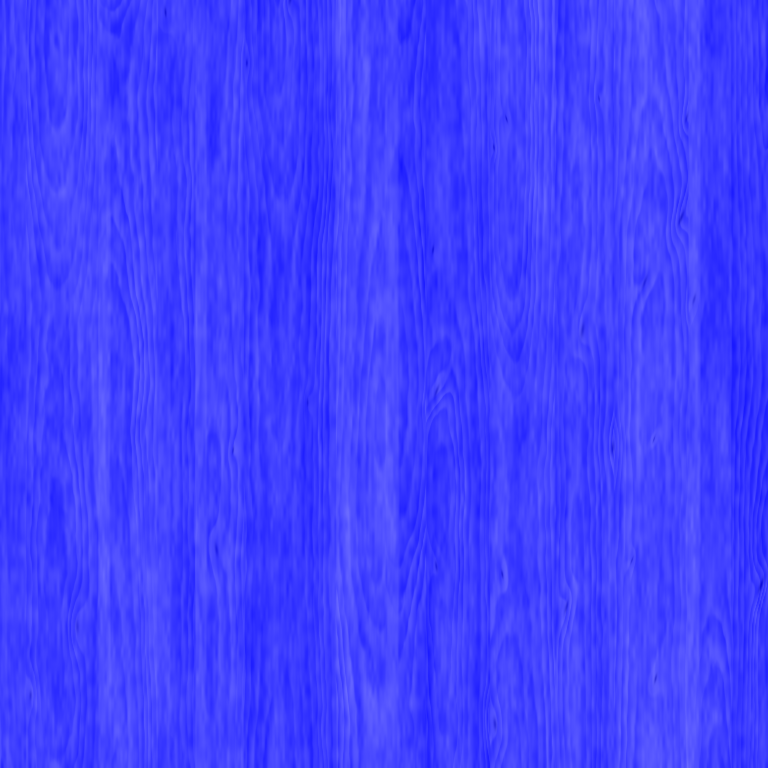
Write a three.js fragment shader that draws this texture.

```glsl
// Blue-stained timber: upright boards with cathedral grain, fine fibres and knots.
// Each board cuts a virtual trunk at a varying depth, so growth rings become
// nested ovals and arches; stretched noise adds streaks, pores and cloudy figure.
varying vec2 vUv;

const float BOARDS = 13.0;         // boards across the canvas
const float SEAM_SOFTNESS = 0.018; // in board widths
const float BASE_TONE = 0.262;     // red and green level of the stain
const float BOARD_CONTRAST = 0.085;
const float STREAK_CONTRAST = 0.155;
const float FIBRE_CONTRAST = 0.10;
const float PORE_CONTRAST = 0.075;
const float FIGURE_CONTRAST = 0.085;
const float RING_CONTRAST = 0.080;
const float RING_DENSITY = 145.0;  // rings per canvas width
const float TRUNK_DEPTH = 0.055;   // range of the cutting depth
const float SAPWOOD_TONE = 0.068;
const vec2 KNOT_GRID = vec2(10.0, 6.0);
const float KNOT_CHANCE = 0.38;

float hash(vec2 p) {
  vec3 q = fract(vec3(p.xyx) * 0.1031);
  q += dot(q, q.yzx + 33.33);
  return fract((q.x + q.y) * q.z);
}

float noise(vec2 p) {
  vec2 i = floor(p);
  vec2 f = fract(p);
  f = f * f * (3.0 - 2.0 * f);
  float low = mix(hash(i), hash(i + vec2(1.0, 0.0)), f.x);
  float high = mix(hash(i + vec2(0.0, 1.0)), hash(i + 1.0), f.x);
  return mix(low, high, f.y);
}

// Three octaves, centred on zero
float fbm(vec2 p) {
  float sum = 0.0;
  float gain = 0.55;
  for (int i = 0; i < 3; i++) {
    sum += gain * (noise(p) - 0.5);
    p = p * 2.03 + 17.7;
    gain *= 0.5;
  }
  return sum;
}

// x: bulge pushing the grain aside, y: dark core of scattered knots
vec2 knots(vec2 p) {
  vec2 cell = floor(p * KNOT_GRID);
  vec2 result = vec2(0.0);
  for (int j = -1; j <= 1; j++) {
    for (int i = -1; i <= 1; i++) {
      vec2 id = cell + vec2(float(i), float(j)) + 40.0;
      float present = step(hash(id + 3.7), KNOT_CHANCE);
      vec2 jitter = vec2(hash(id + 11.3), hash(id + 27.1));
      vec2 d = p - (id - 40.0 + jitter) / KNOT_GRID;
      d.x += d.y * (hash(id + 5.9) - 0.5) * 0.7;
      float size = mix(0.35, 1.0, hash(id + 8.2));
      vec2 wide = d / (vec2(0.016, 0.045) * size);
      vec2 core = d / (vec2(0.0025, 0.010) * size);
      result += present * vec2(size * exp(-dot(wide, wide)), exp(-dot(core, core)));
    }
  }
  return result;
}

// Left edge of a board, in board widths
float boardEdge(float id) {
  return id + mix(0.12, 0.78, hash(vec2(id + 50.0, 4.0)));
}

// Growth rings: a slow darkening that ends in a crisp late-wood line
float rings(vec2 p, float id, float bulge) {
  float seed = hash(vec2(id + 50.0, 9.0));
  float centre = 0.5 * (boardEdge(id) + boardEdge(id + 1.0)) / BOARDS;
  float x = p.x - centre - (seed - 0.5) * 0.05;
  x += 0.012 * fbm(vec2(p.y * 4.0, seed * 90.0));
  float depth = TRUNK_DEPTH * noise(vec2(p.y * 2.6 + seed * 70.0, id + 50.0));
  float radius = length(vec2(x, depth)) + 0.008 * fbm(p * vec2(24.0, 8.0) + seed * 30.0);
  radius += 0.0025 * fbm(p * vec2(90.0, 34.0)) + 0.013 * bulge;
  float phase = radius * RING_DENSITY + 1.2 * noise(vec2(radius * 55.0, id + 50.0));
  float s = fract(phase);
  float line = smoothstep(0.0, 0.76, s) * (1.0 - smoothstep(0.76, 1.0, s));
  float strength = 0.3 + 1.0 * noise(p * vec2(24.0, 5.0) + seed * 50.0);
  return (0.42 - line) * strength;
}

// Tone of one board, with an occasional pale sapwood strip along its left edge
float boardTone(vec2 p, float id, float bulge) {
  float seed = hash(vec2(id + 50.0, 21.0));
  float tone = BOARD_CONTRAST * (seed - 0.5);
  float inset = p.x * BOARDS - boardEdge(id);
  float stripWidth = 0.16 + 0.09 * noise(vec2(p.y * 3.0, seed * 60.0));
  float strip = 1.0 - smoothstep(stripWidth - 0.03, stripWidth + 0.02, inset);
  strip *= step(0.45, hash(vec2(id + 50.0, 33.0)));
  tone += strip * SAPWOOD_TONE * (0.5 + 0.7 * noise(vec2(p.y * 2.0, id + 50.0)));
  tone += STREAK_CONTRAST * fbm(p * vec2(42.0, 1.3) + seed * 80.0);
  return tone + RING_CONTRAST * rings(p, id, bulge) * (1.0 - 0.65 * strip);
}

void main() {
  vec2 p = vUv;
  vec2 knot = knots(p);

  // Blend the two boards that meet at the nearest seam
  float id = floor(p.x * BOARDS);
  float fromSeam = p.x * BOARDS - boardEdge(id);
  float side = smoothstep(-SEAM_SOFTNESS, SEAM_SOFTNESS, fromSeam);
  float tone = BASE_TONE + mix(boardTone(p, id - 1.0, knot.x), boardTone(p, id, knot.x), side);

  // Fibres, pores and cloudy figure
  vec2 bent = p + vec2(0.010 * fbm(p * vec2(9.0, 5.0)) + 0.004 * knot.x, 0.0);
  tone += FIBRE_CONTRAST * fbm(bent * vec2(125.0, 9.0));
  tone += PORE_CONTRAST * (noise(bent * vec2(290.0, 60.0)) - 0.5);
  tone += FIGURE_CONTRAST * fbm(bent * vec2(30.0, 20.0) + 60.0);
  float core = min(knot.y, 1.0) * (0.5 + 0.5 * noise(p * vec2(150.0, 50.0)));
  tone += 0.022 * knot.x - 0.17 * core;

  tone = clamp(tone, 0.04, 0.46);
  gl_FragColor = vec4(tone, tone, 1.0 - 0.15 * core, 1.0);
}
```
